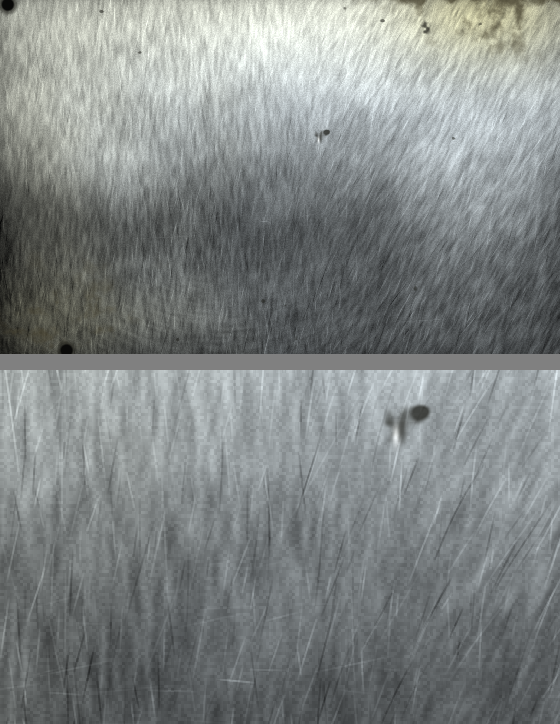
Top: the whole. Bottom: its middle third, enlarged.
Write a WebGL 2 fragment shader that draws this texture.

```glsl
#version 300 es
precision highp float;
// Worn brushed steel plate with leaning scratches, soft sheen, stains and pits.
#define GRAIN_ACROSS 165.0
#define GRAIN_ALONG 30.0
#define GRAIN_CONTRAST 0.36
#define SCRATCH_WIDTH 0.0009
#define SCRATCH_GAIN 0.15
#define SHADE_LOW 0.345
#define SHADE_HIGH 0.72
#define COOL_TINT vec3(0.96, 1.005, 1.025)
#define WARM_TINT vec3(1.0, 1.015, 0.95)
#define STAIN_TINT vec3(1.02, 0.99, 0.85)
#define RUST vec3(0.27, 0.25, 0.18)
#define PIT vec3(0.12, 0.12, 0.10)

uniform vec2 u_resolution;
out vec4 fragColor;

float hash(vec2 p) {
  vec3 q = fract(p.xyx * 0.1031);
  q += dot(q, q.yzx + 33.33);
  return fract((q.x + q.y) * q.z);
}

float noise(vec2 p) {
  vec2 i = floor(p), f = fract(p);
  f = f * f * (3.0 - 2.0 * f);
  return mix(mix(hash(i), hash(i + vec2(1, 0)), f.x),
             mix(hash(i + vec2(0, 1)), hash(i + vec2(1, 1)), f.x), f.y);
}

float fbm(vec2 p) {
  float sum = 0.0, amp = 0.5;
  for (int i = 0; i < 5; i++) {
    sum += amp * noise(p);
    p = mat2(1.6, 1.2, -1.2, 1.6) * p + 17.3;
    amp *= 0.5;
  }
  return sum;
}

float blob(vec2 p, vec2 centre, vec2 size) {
  vec2 d = (p - centre) / size;
  return exp(-dot(d, d));
}

// Stretched noise whose strands lean right by an angle from vertical.
float brush(vec2 p, float lean, float scale) {
  float c = cos(lean), s = sin(lean);
  vec2 q = vec2(p.x * c - p.y * s, p.x * s + p.y * c) + 20.0;
  return noise(q * vec2(GRAIN_ACROSS, GRAIN_ALONG) * scale) - 0.5;
}

// One random line segment per cell, summed over the neighbouring cells.
float scratches(vec2 p, float cells, float lean, float spread, float seed) {
  vec2 g = p * cells, home = floor(g);
  float soft = 0.6 / u_resolution.y, sum = 0.0;
  for (int j = -1; j <= 1; j++) {
    for (int i = -1; i <= 1; i++) {
      vec2 id = home + vec2(i, j), key = id + seed + 40.0;
      vec2 start = id + vec2(hash(key), hash(key + 71.7));
      float a = lean + spread * (hash(key + 13.1) - 0.5) * 2.0;
      vec2 d = g - start, dir = vec2(sin(a), cos(a));
      float reach = 0.25 + 0.7 * hash(key + 5.9);
      float along = clamp(dot(d, dir), -reach, reach);
      float dist = length(d - dir * along) / cells;
      float line = 1.0 - smoothstep(SCRATCH_WIDTH - soft, SCRATCH_WIDTH + soft, dist);
      sum += line * sqrt(1.0 - abs(along) / reach) * hash(key + 29.3);
    }
  }
  return sum;
}

void main() {
  vec2 uv = gl_FragCoord.xy / u_resolution;
  vec2 p = gl_FragCoord.xy / u_resolution.y;
  float cloud = fbm(p * 3.0 + 4.0) - 0.5;
  float mottle = fbm(p * 11.0 + 9.0);

  // Broad sheen: bright above, dark below, with soft highlights.
  float shade = mix(SHADE_LOW, SHADE_HIGH, smoothstep(0.27, 0.82, uv.y + 0.22 * cloud));
  shade += 0.20 * blob(uv, vec2(0.52, 0.90), vec2(0.27, 0.27));
  shade += 0.14 * blob(uv, vec2(0.84, 0.48), vec2(0.13, 0.24));
  shade += 0.09 * blob(uv, vec2(0.16, 0.56), vec2(0.12, 0.12));
  shade += 0.09 * blob(uv, vec2(0.33, 0.13), vec2(0.14, 0.11));
  shade -= 0.04 * blob(uv, vec2(0.17, 0.33), vec2(0.12, 0.10));
  shade += 0.14 * (mottle - 0.5) + 0.06 * cloud;
  shade -= 0.17 * exp(-uv.x / 0.05) + 0.07 * exp((uv.x - 1.0) / 0.03);
  shade -= 0.07 * exp(-uv.y / 0.05) + 0.12 * exp((uv.y - 1.0) / 0.015);

  // Short crossing strands: upright on the left, leaning on the right.
  float right = smoothstep(0.38, 0.72, uv.x + 0.3 * cloud);
  float upright = brush(p, 0.03, 1.0) + 0.7 * brush(p + 3.0, -0.16, 0.8) + 0.6 * brush(p + 7.0, 0.22, 0.9);
  float leaning = brush(p, 0.46, 1.0) + 0.7 * brush(p + 5.0, 0.26, 0.8) + 0.6 * brush(p + 9.0, 0.64, 0.9);
  float grain = 0.65 * mix(upright, leaning, right) + 0.35 * (hash(floor(p * 324.0)) - 0.5);
  shade += GRAIN_CONTRAST * grain * (0.30 + 0.50 * shade);

  // Curved wipe marks around the lower part.
  vec2 swirl = p - vec2(0.62, 0.62);
  float arcs = noise(vec2(length(swirl) * 120.0, atan(swirl.x, -swirl.y) * 12.0 + 40.0));
  shade += 0.06 * (arcs - 0.5) * smoothstep(0.40, 0.10, uv.y);

  // Dense short scratches, light and dark, with a few long stray ones.
  float lean = mix(0.04, 0.42, right);
  float marks = scratches(p, 30.0, lean, 0.30, 3.0) + scratches(p, 22.0, lean, 0.25, 51.0);
  marks += 0.9 * scratches(p, 14.0, lean, 0.35, 77.0);
  marks += 0.5 * scratches(p, 4.0, 0.8, 1.0, 97.0);
  marks += 1.2 * scratches(p, 22.0, 1.5, 0.2, 140.0) * blob(uv, vec2(0.45, 0.39), vec2(0.11, 0.07));
  float cuts = scratches(p, 27.0, lean, 0.28, 190.0) + scratches(p, 18.0, lean, 0.25, 230.0);
  shade += SCRATCH_GAIN * (marks - 0.9 * cuts) * (0.4 + 0.8 * noise(p * 9.0));

  // Steel tint, warmer toward the left, top and lower corner.
  float cool = smoothstep(0.0, 0.5, uv.x + 0.3 * cloud) * smoothstep(1.05, 0.65, uv.y);
  vec3 colour = shade * mix(WARM_TINT, COOL_TINT, cool);

  // Yellowed corner and broken rusty patches near the rim.
  float corner = blob(uv, vec2(0.87, 0.97), vec2(0.15, 0.15));
  float low = blob(uv, vec2(0.08, 0.10), vec2(0.20, 0.14));
  colour *= mix(vec3(1.0), STAIN_TINT, min(1.0, corner + 0.5 * low));
  float rim = exp((uv.y - 1.0) / 0.02) * smoothstep(0.55, 0.8, uv.x);
  float flakes = 0.5 * mottle + 0.5 * fbm(p * 32.0);
  float rust = smoothstep(0.55, 0.78, flakes + 0.08 * corner + 0.18 * rim + 0.04 * low);
  colour = mix(colour, RUST, 0.75 * rust * min(1.0, corner + rim + low));

  // Sparse faint specks and a small cluster of pits.
  vec2 cell = floor(p * 9.0), spot = vec2(hash(cell + 8.0), hash(cell + 63.0));
  float speck = length(fract(p * 9.0) - 0.2 - 0.6 * spot) + 0.10 * (noise(p * 120.0) - 0.5);
  colour = mix(colour, PIT, 0.55 * step(0.92, hash(cell + 31.0)) * smoothstep(0.06, 0.01, speck));
  float ragged = 0.4 + 1.1 * noise(p * 110.0);
  float pits = blob(uv, vec2(0.569, 0.61), vec2(0.008, 0.026)) + blob(uv, vec2(0.584, 0.628), vec2(0.006, 0.012));
  pits += 0.8 * blob(uv, vec2(0.76, 0.92), vec2(0.012, 0.024));
  colour = mix(colour, PIT, 0.75 * smoothstep(0.3, 0.95, pits * ragged));
  colour += 0.5 * blob(uv, vec2(0.569, 0.605), vec2(0.002, 0.010));

  // Two drilled holes at the left rim.
  float hole = min(length(p - vec2(0.022, 0.987)), length(p - vec2(0.188, 0.010)));
  colour = mix(colour, PIT, 0.55 * smoothstep(0.034, 0.020, hole));
  colour = mix(colour, PIT * 0.3, smoothstep(0.021, 0.014, hole));

  fragColor = vec4(clamp(colour, 0.0, 1.0), 1.0);
}
```
